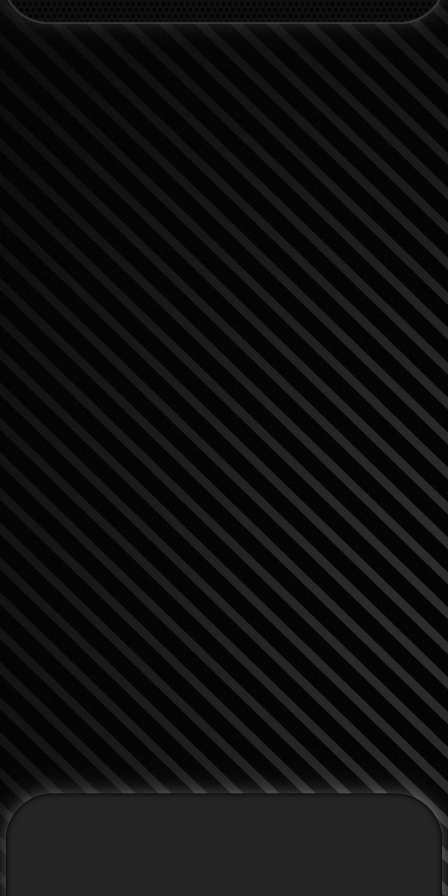
This background is drawn by a Shadertoy shader. Its source:

```glsl
#define STRIPE_PERIOD 0.078
#define STRIPE_SLOPE 0.97
#define STRIPE_OFFSET 1.601
#define STRIPE_FILL 0.35
#define MESH_CELL 0.0135
#define GRAIN_CELL 0.0052
#define GLOW_WIDTH 0.017
#define PANEL_GREY 0.143
#define BASE_GREY 0.017

float hash(vec2 cell) {
    vec3 q = fract(cell.xyx * 0.1031);
    q += dot(q, q.yzx + 33.33);
    return fract((q.x + q.y) * q.z);
}

float roundedBox(vec2 p, vec2 halfSize, float radius) {
    vec2 q = abs(p) - halfSize + radius;
    return length(max(q, 0.0)) + min(max(q.x, q.y), 0.0) - radius;
}

// Coverage of the inside of a shape, smoothed over one pixel
float inside(float dist, float pixel) {
    return smoothstep(0.5 * pixel, -0.5 * pixel, dist);
}

// Diagonal bars, lit from the lower right
float stripes(vec2 p, float pixel) {
    float phase = (p.y + STRIPE_SLOPE * p.x - STRIPE_OFFSET) / STRIPE_PERIOD;
    float offCentre = abs(fract(phase + 0.5) - 0.5) - 0.5 * STRIPE_FILL;
    float dist = offCentre * STRIPE_PERIOD / length(vec2(1.0, STRIPE_SLOPE));
    float lightDist = length((p - vec2(1.05, 0.65)) * vec2(1.0, 0.8));
    float barGrey = mix(0.035, 0.172, exp(-1.1 * lightDist * lightDist));
    float grain = 0.012 * (hash(floor(p / GRAIN_CELL)) - 0.5);
    return mix(BASE_GREY + grain, barGrey + grain, inside(dist, pixel));
}

// Staggered round holes
float mesh(vec2 p, float pixel) {
    vec2 cell = p / MESH_CELL;
    cell.x += 0.5 * mod(floor(cell.y), 2.0);
    float dist = (length(fract(cell) - 0.5) - 0.32) * MESH_CELL;
    return mix(0.06, 0.012, inside(dist, pixel));
}

void mainImage(out vec4 fragColor, in vec2 fragCoord) {
    vec2 p = fragCoord / iResolution.xy * vec2(1.0, 2.0);
    float pixel = max(1.0 / iResolution.x, 2.0 / iResolution.y);
    float grey = stripes(p, pixel);

    // Outer glow around both panels
    float topDist = roundedBox(p - vec2(0.5, 2.2), vec2(0.493, 0.251), 0.1);
    float bottomDist = roundedBox(p - vec2(0.5, 0.0), vec2(0.487, 0.229), 0.105);
    grey += 0.09 * exp(-max(topDist, 0.0) / GLOW_WIDTH);
    grey += 0.17 * exp(-max(bottomDist, 0.0) / GLOW_WIDTH);

    // Top mesh strip with a bright rim
    grey = mix(grey, mesh(p, pixel), inside(topDist, pixel));
    float rim = inside(abs(topDist) - 0.0025, pixel);
    grey = mix(grey, 0.24, 0.75 * rim);

    // Bottom panel with a dark inset edge
    float insetShade = 1.0 - 0.75 * exp(min(bottomDist, 0.0) / 0.005);
    grey = mix(grey, PANEL_GREY * insetShade, inside(bottomDist, pixel));

    fragColor = vec4(vec3(clamp(grey, 0.0, 1.0)), 1.0);
}
```
